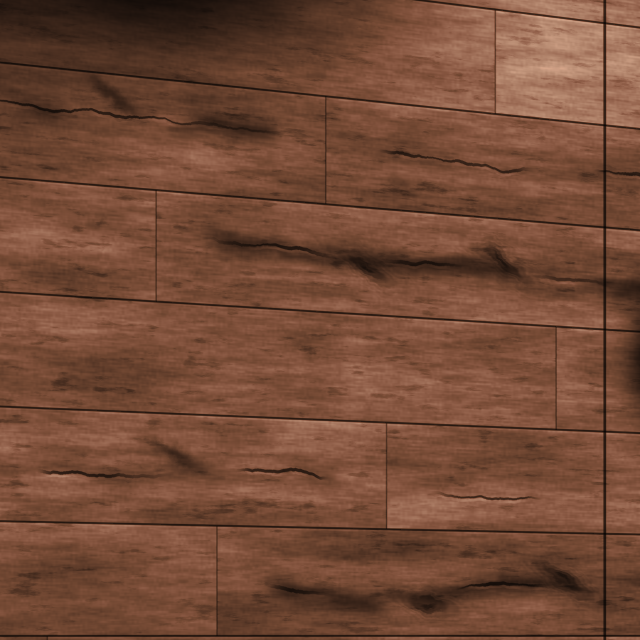
This texture is drawn by a Shadertoy shader. Its source:

```glsl
// Rustic brown wood floor: tapering plank rows, staggered joints, cracks, knots and soft light.

float hash(vec2 p) {
    vec3 q = fract(vec3(p.xyx) * 0.1031);
    q += dot(q, q.yzx + 33.33);
    return fract((q.x + q.y) * q.z);
}

float noise(vec2 p) {
    vec2 i = floor(p), f = fract(p);
    f = f * f * (3.0 - 2.0 * f);
    return mix(mix(hash(i), hash(i + vec2(1, 0)), f.x),
               mix(hash(i + vec2(0, 1)), hash(i + vec2(1, 1)), f.x), f.y);
}

float fbm(vec2 p) {
    float sum = 0.0, amp = 0.5;
    for (int i = 0; i < 5; i++) {
        sum += amp * noise(p);
        p = p * 2.03 + 17.3;
        amp *= 0.5;
    }
    return sum;
}

// Soft line of the given width, never thinner than about a pixel
float stroke(float d, float width) {
    float px = 1.0 / iResolution.y;
    return (1.0 - smoothstep(width * 0.5 - px * 0.5, width * 0.5 + px, abs(d)));
}

float blob(vec2 p, vec2 radius) {
    p /= radius;
    return exp(-dot(p, p));
}

// Wood tone: warm browns that turn paler and pinker when bright
vec3 woodColor(float s) {
    return s * vec3(1.0, 0.63 + 0.14 * smoothstep(0.48, 0.78, s),
                         0.44 + 0.20 * smoothstep(0.42, 0.80, s));
}

void mainImage(out vec4 fragColor, in vec2 fragCoord) {
    vec2 p = fragCoord / iResolution.xy;

    // Rows narrow toward the right; the joint shifts by a fixed step per row
    float rowHeight = 0.1792 - 0.0208 * p.x;
    float v = (p.y - 0.0065) / rowHeight;
    float row = floor(v), w = fract(v);
    float u = p.x - mod(0.339 + 0.265 * row, 0.89);
    float side = step(0.0, u);
    float id = row * 2.0 + side + 5.0;
    vec2 g = vec2(p.x, v * 0.17) + id * vec2(3.7, 5.3);

    // Grain: broad patches, long streaks, fine fibres and specks
    float tone = 0.485 + 0.05 * (hash(vec2(id, 4.0)) - 0.5);
    tone += 0.32 * (fbm(g * vec2(5.0, 18.0)) - 0.48);
    tone += 0.20 * (fbm(g * vec2(14.0, 95.0)) - 0.48);
    tone += 0.075 * (noise(g * vec2(65.0, 330.0)) - 0.5);
    tone += 0.045 * (noise(g * vec2(260.0, 190.0)) - 0.5);
    tone -= 0.12 * smoothstep(0.60, 0.82, fbm(g * vec2(28.0, 110.0) + 40.0));

    // Every third row is clean; one kind is knotty, the other cracked in both planks
    float kind = mod(row, 3.0);
    float knotty = 1.0 - step(0.5, kind);
    float cracked = step(0.5, kind) * (1.0 - step(1.5, kind));
    float span = mix(smoothstep(-0.9, -0.5, u) * (1.0 - smoothstep(-0.10, -0.06, u)),
                     smoothstep(0.06, 0.12, u), side);
    span *= cracked + knotty * side;

    // Wandering crack with a dark smear and a pale lip
    float centre = 0.42 + 0.04 * row - side * cracked * 0.06;
    centre += 0.30 * (noise(vec2(p.x * 5.0, id * 9.1)) - 0.5);
    centre += 0.10 * (fbm(vec2(p.x * 28.0, id * 3.3)) - 0.5);
    float d = (w - centre) * rowHeight;
    float patchy = smoothstep(0.28, 0.62, fbm(g * vec2(7.0, 22.0) + 9.0));
    float heavy = mix(0.22 + 0.08 * row * (1.0 - side), 0.55, knotty);
    tone *= 1.0 - span * heavy * patchy * exp(-d * d / 0.00035);
    float vein = smoothstep(0.30, 0.55, noise(vec2(p.x * 9.0, id * 7.7)));
    float taper = 0.0015 + 0.004 * noise(vec2(p.x * 22.0, id));
    tone *= 1.0 - 0.62 * span * vein * stroke(d, taper);
    tone += 0.11 * span * vein * stroke(d + 0.005, 0.003) * noise(vec2(p.x * 45.0, id));

    // Knots: slanted dark eyes with feathered, swirling edges
    for (int i = 0; i < 2; i++) {
        float k = float(i);
        vec2 q = vec2(u - 0.33 - 0.21 * k, d - 0.012 * (2.0 * k - 1.0));
        q.y += 0.5 * q.x + 0.025 * (fbm(g * vec2(30.0, 60.0) + k) - 0.5);
        float swirl = 0.6 + 0.4 * sin(length(q * vec2(1.0, 3.0)) * 320.0);
        tone *= 1.0 - knotty * side * (0.55 * blob(q, vec2(0.035, 0.012))
                                     + 0.16 * swirl * blob(q, vec2(0.075, 0.026)));
    }
    vec2 eye = vec2(u + 0.33, d - 0.028);
    eye.y += 0.55 * eye.x + 0.02 * (fbm(g * 50.0) - 0.5);
    tone *= 1.0 - 0.5 * cracked * (1.0 - side) * blob(eye, vec2(0.04, 0.012));

    // Light from the upper right, deep shadow at the top left and right edge
    tone += 0.20 * blob(p - vec2(0.86, 0.93), vec2(0.27, 0.16));
    tone += 0.035 * blob(p - vec2(0.62, 0.42), vec2(0.5, 0.14));
    tone *= 1.0 - 0.82 * blob(p - vec2(0.27, 1.03), vec2(0.34, 0.11));
    tone *= 1.0 - 0.38 * blob(p - vec2(0.0, 0.98), vec2(0.35, 0.20));
    tone *= 1.0 - 0.85 * blob(p - vec2(1.02, 0.44), vec2(0.04, 0.10));
    tone *= 1.0 - 0.18 * blob(p - vec2(0.1, 0.0), vec2(0.5, 0.12));

    // Plank seams, short joints and the full-height line on the right
    float seam = (fract(v + 0.5) - 0.5) * rowHeight;
    tone *= 1.0 + 0.10 * stroke(seam + 0.003, 0.002);
    tone *= 1.0 - 0.68 * stroke(seam, 0.0022);
    tone *= 1.0 - 0.42 * stroke(u, 0.0014);
    tone *= 1.0 - 0.70 * stroke(p.x - 0.945, 0.0034);

    fragColor = vec4(woodColor(clamp(tone, 0.035, 0.86)), 1.0);
}
```
